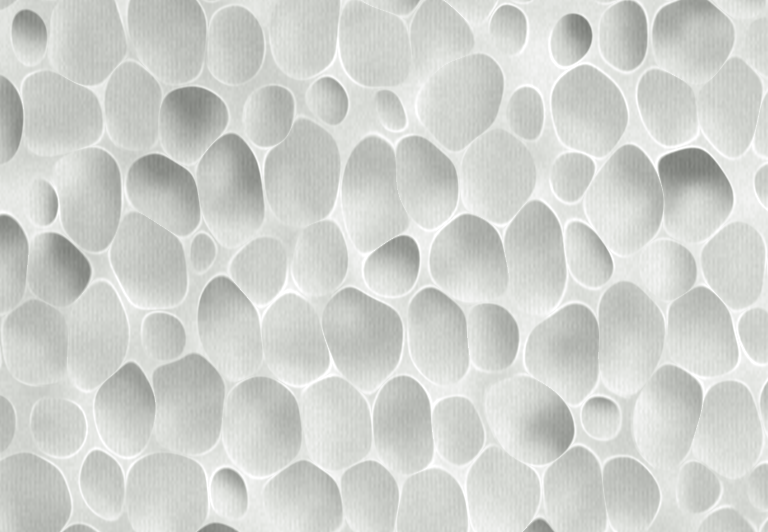
Write a WebGL 2 fragment shader that draws this texture.

```glsl
#version 300 es
precision highp float;
// Pale embossed fabric: packed pebble-shaped dimples between bright raised ridges.
uniform vec2 u_resolution;
out vec4 fragColor;

float hash(vec2 p) {
    vec3 q = fract(p.xyx * vec3(0.1031, 0.1030, 0.0973));
    q += dot(q, q.yzx + 33.33);
    return fract((q.x + q.y) * q.z);
}

float noise(vec2 p) {
    vec2 i = floor(p), f = fract(p);
    f = f * f * (3.0 - 2.0 * f);
    return mix(mix(hash(i), hash(i + vec2(1, 0)), f.x),
               mix(hash(i + vec2(0, 1)), hash(i + vec2(1, 1)), f.x), f.y);
}

// Staggered, jittered centre of a dimple
vec2 dimpleCentre(vec2 id) {
    vec2 jitter = vec2(hash(id + 11.3), hash(id + 47.9)) - 0.5;
    return id + 0.5 + vec2(0.5 * mod(id.y, 2.0), 0.0) + 0.42 * jitter;
}

float dimpleRadius(vec2 id) {
    return mix(0.34, 0.73, smoothstep(0.0, 0.6, hash(id + 83.1)));
}

// Offset from the centre, turned and stretched into the dimple's own leaning oval
vec2 ovalOffset(vec2 p, vec2 id) {
    vec2 d = p - dimpleCentre(id);
    float angle = 0.28 + 0.9 * (hash(id + 5.7) - 0.5);
    float stretch = mix(1.0, 1.2, hash(id + 29.4));
    float c = cos(angle), s = sin(angle);
    return mat2(c, -s, s, c) * d * vec2(stretch, 1.0 / stretch);
}

float ovalDistance(vec2 p, vec2 id) {
    return length(ovalOffset(p, id)) - dimpleRadius(id);
}

void main() {
    vec2 uv = gl_FragCoord.xy / u_resolution.y;
    vec2 p = uv * vec2(8.0, 7.0) + 20.0;
    p += 0.14 * (vec2(noise(p * 1.8), noise(p * 1.8 + 40.0)) - 0.5);
    vec2 base = floor(p);

    // Dimple that owns this point
    float nearest = 1e3;
    vec2 owner = base;
    for (int y = -2; y <= 2; y++)
    for (int x = -2; x <= 2; x++) {
        vec2 id = base + vec2(x, y);
        float d = ovalDistance(p, id);
        if (d < nearest) { nearest = d; owner = id; }
    }

    // Rounded distance to the oval and to all neighbouring dimples
    float sum = exp((nearest - 0.03) / 0.085);
    for (int y = -2; y <= 2; y++)
    for (int x = -2; x <= 2; x++) {
        vec2 id = base + vec2(x, y);
        if (id != owner) sum += exp((nearest - ovalDistance(p, id)) * 0.5 / 0.085);
    }
    float depth = 0.012 - 0.085 * log(sum);
    float pixel = 7.5 / u_resolution.y;
    float inside = smoothstep(-pixel, pixel + 0.006, depth);

    // Hollow: shade gathers under the upper right wall, light on the lower left
    vec2 q = (p - dimpleCentre(owner)) / dimpleRadius(owner);
    float turn = 0.75 + 1.5 * (hash(owner + 61.2) - 0.5);
    float facing = dot(q, vec2(cos(turn), sin(turn)));
    facing += 0.9 * (noise(p * 2.1 + 7.0) - 0.5);
    float steep = pow(hash(owner + 17.6), 1.7);
    float shade = smoothstep(-0.3, 0.9, facing);
    float hollow = 0.798 + 0.04 * (hash(owner + 3.3) - 0.5);
    hollow -= shade * mix(0.005, 0.31, steep);
    hollow += 0.085 * smoothstep(0.0, 0.9, -facing);
    hollow += 0.02 * exp(-max(depth, 0.0) / 0.03);
    hollow += 0.08 * (noise(p * 1.7 + 90.0) - 0.5);

    // Ridges and the thin, uneven bright rim around each hollow
    float ridge = 0.872 + 0.12 * (noise(p * 1.6 + 31.0) - 0.5);
    float light = mix(ridge, hollow, inside);
    float rim = exp(-pow((depth + 0.012) / 0.019, 2.0));
    light += rim * 0.10 * smoothstep(0.15, 0.85, noise(p * 2.5 + 55.0));

    // Broad light falling from the right
    light += 0.05 * (uv.x * u_resolution.y / u_resolution.x - 0.5);
    light += 0.07 * (noise(uv * 2.5 + 12.0) - 0.5);

    // Fine vertical ribs, broken up by weave grain
    float wobble = 2.0 * noise(uv * 14.0);
    float rib = sin(6.2832 * uv.x * 113.0 + wobble);
    float broken = noise(uv * vec2(50.0, 110.0));
    light += rib * 0.022 * mix(0.2, 1.0, inside) * broken;
    light += 0.036 * (noise(uv * vec2(240.0, 150.0)) - 0.5);

    vec3 colour = vec3(light) + vec3(-0.004, 0.006, -0.012) * smoothstep(1.0, 0.85, light);
    fragColor = vec4(clamp(colour, 0.0, 1.0), 1.0);
}
```
